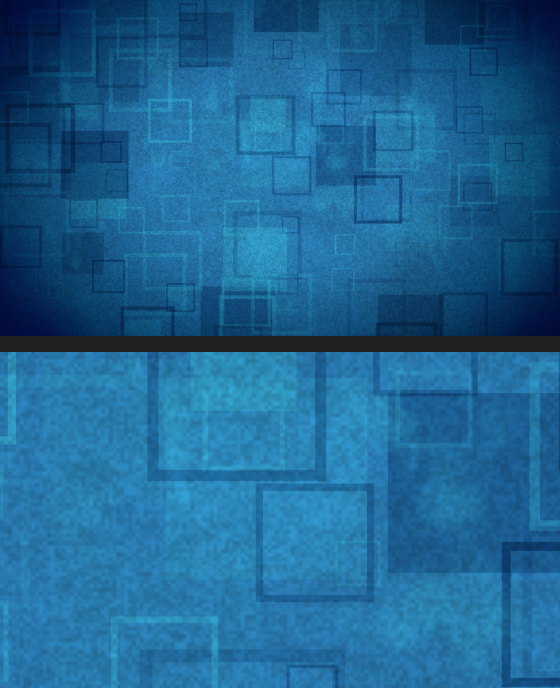
Top: the whole. Bottom: its middle third, enlarged.
This background is drawn by a WebGL 2 fragment shader. Its source:

```glsl
#version 300 es
precision highp float;
// Translucent squares, filled and outlined, scattered over worn blue paper.
// Low-discrepancy points place the squares; layered value noise gives the
// smudges and grain, and a two-stage vignette darkens edges and corners.

uniform vec2 u_resolution;
out vec4 fragColor;

const vec3 BASE = vec3(0.148, 0.445, 0.645);
const vec3 LIGHT = vec3(0.200, 0.660, 0.780);
const vec3 SHADE = vec3(0.480, 0.650, 0.750);       // multiplied in
const vec3 EDGE_TINT = vec3(0.160, 0.520, 0.600);   // multiplied at the sides
const vec3 CORNER_TINT = vec3(0.200, 0.180, 0.560); // multiplied in the corners
const int FILLS = 34;
const int FRAMES = 92;
const vec2 FILL_SIZE = vec2(0.10, 0.22);   // in canvas heights
const vec2 FRAME_SIZE = vec2(0.045, 0.21);
const float BORDER = 0.062;                // share of the frame size
const float GRAIN_SCALE = 260.0;
const float GRAIN_AMOUNT = 0.20;
const float SMUDGE_AMOUNT = 0.38;

float hash(vec2 p) {
    uvec2 q = uvec2(ivec2(floor(p))) * uvec2(1597334673u, 3812015801u);
    uint n = (q.x ^ q.y) * 1597334673u;
    n = (n ^ (n >> 15)) * 2246822519u;
    return float((n ^ (n >> 13)) >> 8) / 16777216.0;
}

float valueNoise(vec2 p) {
    vec2 i = floor(p), f = fract(p);
    f = f * f * (3.0 - 2.0 * f);
    return mix(mix(hash(i), hash(i + vec2(1, 0)), f.x),
               mix(hash(i + vec2(0, 1)), hash(i + vec2(1, 1)), f.x), f.y);
}

float fbm(vec2 p) {
    float sum = 0.0, amp = 0.5;
    for (int i = 0; i < 5; i++) {
        sum += amp * valueNoise(p);
        p = mat2(1.6, 1.2, -1.2, 1.6) * p + 17.0;
        amp *= 0.55;
    }
    return sum / 1.06;
}

// Evenly spread, slightly jittered centre reaching a little past the canvas
vec2 scatter(int i, float seed, float aspect) {
    vec2 r = fract(vec2(0.7549, 0.5698) * float(i) + seed * vec2(0.37, 0.61));
    r += 0.10 * (vec2(hash(vec2(i, seed)), hash(vec2(i, seed + 1.0))) - 0.5);
    return mix(vec2(-0.03), vec2(1.03), r) * vec2(aspect, 1.0);
}

float squareDistance(vec2 p, float halfSize) {
    p = abs(p);
    return max(p.x, p.y) - halfSize;
}

float inside(float d, float aa) {
    return 1.0 - smoothstep(-aa, aa, d);
}

vec3 lay(vec3 col, float cover, bool isDark) {
    return isDark ? col * mix(vec3(1.0), SHADE, cover) : mix(col, LIGHT, cover);
}

void main() {
    vec2 p = gl_FragCoord.xy / u_resolution.y;
    float aspect = u_resolution.x / u_resolution.y;
    float aa = 0.7 / u_resolution.y;
    float smudge = fbm(p * 5.0 + 3.0);
    float wear = 0.65 + 0.7 * smudge;
    vec3 col = BASE;

    // Filled squares
    for (int i = 0; i < FILLS; i++) {
        float size = mix(FILL_SIZE.x, FILL_SIZE.y, hash(vec2(i, 21)));
        float strength = hash(vec2(i, 22));
        bool isDark = hash(vec2(i, 23)) < 0.48;
        float d = squareDistance(p - scatter(i, 3.0, aspect), 0.5 * size);
        strength = isDark ? mix(0.25, 0.90, strength) : mix(0.08, 0.42, strength * strength);
        col = lay(col, inside(d, aa) * strength * wear, isDark);
    }

    // Outlined squares, with borders in proportion to their size
    for (int i = 0; i < FRAMES; i++) {
        float size = mix(FRAME_SIZE.x, FRAME_SIZE.y, pow(hash(vec2(i, 41)), 1.4));
        float strength = hash(vec2(i, 42));
        bool isDark = hash(vec2(i, 43)) < 0.52;
        float d = squareDistance(p - scatter(i, 8.0, aspect), 0.5 * size);
        float ring = inside(d, aa) - inside(d + BORDER * size, aa);
        strength = isDark ? mix(0.25, 0.95, strength) : mix(0.10, 0.50, strength);
        col = lay(col, ring * strength * wear, isDark);
    }

    // Smudges, pale scuffs and fine grain
    float scuff = smoothstep(0.58, 0.82, fbm(p * vec2(13.0, 10.0) + 40.0));
    col = mix(col, LIGHT, 0.30 * scuff);
    float grain = valueNoise(p * GRAIN_SCALE) + 0.5 * valueNoise(p * GRAIN_SCALE * 0.45) - 0.75;
    col *= 1.0 + SMUDGE_AMOUNT * (smudge - 0.5) + GRAIN_AMOUNT * grain;

    // Vignette: teal sides, then navy corners
    vec2 q = (gl_FragCoord.xy / u_resolution * 2.0 - 1.0) * vec2(1.0, 0.82);
    float reach = length(q) + 0.16 * (smudge - 0.5);
    col *= mix(vec3(1.0), EDGE_TINT, smoothstep(0.40, 1.10, reach));
    col *= mix(vec3(1.0), CORNER_TINT, smoothstep(0.88, 1.28, reach));

    fragColor = vec4(clamp(col, 0.0, 1.0), 1.0);
}
```
